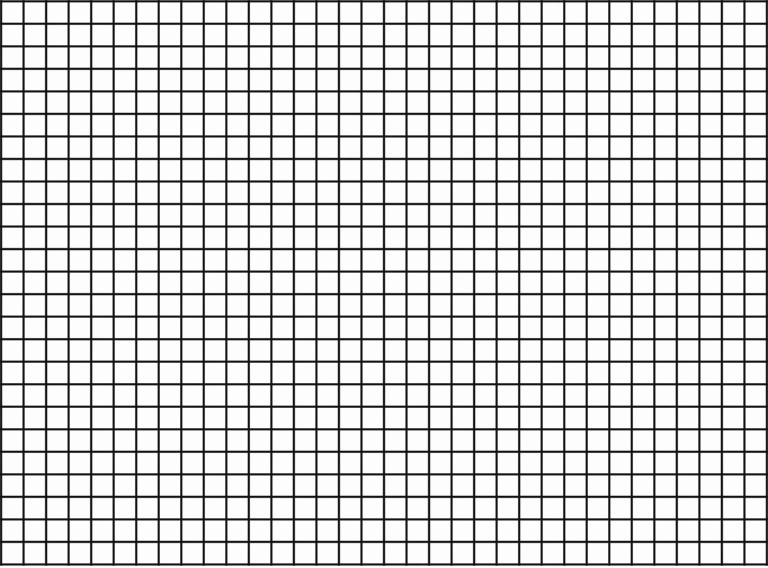
Reproduce this pattern procedurally as a Shadertoy shader.

```glsl
const vec2 CELLS = vec2(34.0, 25.0);
const float CANVAS_WIDTH = 34.093;   // measured in cells
const vec2 MARGIN = vec2(0.0465, 0.057);
const float HALF_LINE = 0.0475;
const float SOFTNESS = 1.33;         // edge filter relative to a pixel
const vec3 PAPER = vec3(0.993);
const vec3 INK = vec3(0.07);

vec2 hashGradient(vec2 cell) {
    vec2 q = vec2(dot(cell, vec2(127.1, 311.7)), dot(cell, vec2(269.5, 183.3)));
    return 2.0 * fract(sin(q) * 43758.5) - 1.0;
}

float gradientNoise(vec2 p) {
    vec2 i = floor(p);
    vec2 f = p - i;
    vec2 u = f * f * (3.0 - 2.0 * f);
    float a = dot(hashGradient(i), f);
    float b = dot(hashGradient(i + vec2(1, 0)), f - vec2(1, 0));
    float c = dot(hashGradient(i + vec2(0, 1)), f - vec2(0, 1));
    float d = dot(hashGradient(i + vec2(1, 1)), f - vec2(1, 1));
    return mix(mix(a, b, u.x), mix(c, d, u.x), u.y);
}

// Fraction of a filter-wide interval covered by a band around zero
vec2 bandCoverage(vec2 offset, vec2 halfWidth, float footprint) {
    vec2 lower = max(offset - 0.5 * footprint, -halfWidth);
    vec2 upper = min(offset + 0.5 * footprint, halfWidth);
    return clamp((upper - lower) / footprint, 0.0, 1.0);
}

float gridCoverage(vec2 p, vec2 cells, float halfLine, float footprint) {
    vec2 nearest = clamp(round(p), vec2(0.0), cells);
    vec2 lines = bandCoverage(p - nearest, vec2(halfLine), footprint);
    // Lines end at the outer frame
    vec2 extent = bandCoverage(p - 0.5 * cells, 0.5 * cells + halfLine, footprint);
    lines *= extent.yx;
    return 1.0 - (1.0 - lines.x) * (1.0 - lines.y);
}

// Small ink blots of uneven size where lines cross
float crossingBlot(vec2 p, vec2 cells, float halfLine, float footprint) {
    vec2 crossing = clamp(round(p), vec2(0.0), cells);
    float radius = halfLine * (1.15 + 0.2 * hashGradient(crossing).x);
    return clamp(0.5 + (radius - length(p - crossing)) / footprint, 0.0, 1.0);
}

void mainImage(out vec4 fragColor, in vec2 fragCoord) {
    // Cell units, measured from the top left crossing
    float pixel = CANVAS_WIDTH / iResolution.x;
    vec2 p = vec2(fragCoord.x, iResolution.y - fragCoord.y) * pixel - MARGIN;

    float footprint = SOFTNESS * pixel;
    float ink = max(gridCoverage(p, CELLS, HALF_LINE, footprint),
                    crossingBlot(p, CELLS, HALF_LINE, footprint));

    // Slight unevenness in the printed ink
    vec3 inkColor = INK + 0.02 * gradientNoise(p * 1.7);
    fragColor = vec4(mix(PAPER, inkColor, ink), 1.0);
}
```
